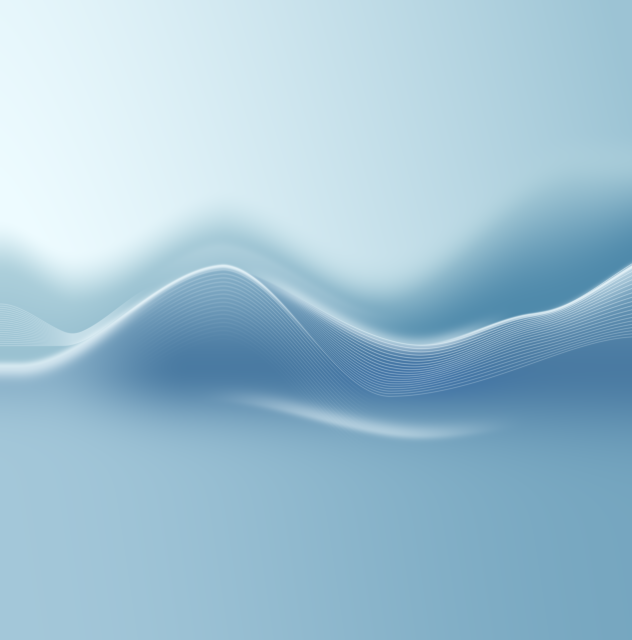
Reproduce this background procedurally as a Shadertoy shader.

```glsl
// Soft blue waves with glowing crests and fine strands over a pale gradient.

const vec3 SKY_LIGHT  = vec3(0.93, 0.985, 1.0);
const vec3 SKY_SHADE  = vec3(0.61, 0.765, 0.83);
const vec3 MIST_LIGHT = vec3(0.70, 0.83, 0.87);
const vec3 MIST_DEEP  = vec3(0.31, 0.54, 0.67);
const vec3 SEA_LEFT   = vec3(0.64, 0.78, 0.85);
const vec3 SEA_RIGHT  = vec3(0.46, 0.65, 0.75);
const vec3 SEA_DEEP   = vec3(0.29, 0.48, 0.635);
const vec3 INK        = vec3(0.20, 0.41, 0.66);
const vec3 GLOW       = vec3(0.91, 0.96, 0.98);

float gauss(float d, float width) {
    d /= width;
    return exp(-d * d);
}

// One inside the span from a to b, with eased ends.
float span(float x, float a, float b, float ease) {
    return smoothstep(a, a + ease, x) * (1.0 - smoothstep(b - ease, b, x));
}

// Glow with its own width on each side of a curve.
float ridge(float d, float above, float below) {
    return gauss(d, d > 0.0 ? above : below);
}

// Wave heights
float risingFlank(float x) {
    return 0.427 + 0.158 * smoothstep(0.03, 0.36, x);
}

float lowerCrest(float x) {
    return risingFlank(x) - 0.207 * smoothstep(0.35, 0.62, x)
         + 0.095 * smoothstep(0.63, 1.0, x);
}

float upperCrest(float x) {
    return risingFlank(x) - 0.125 * smoothstep(0.33, 0.66, x)
         + 0.05 * smoothstep(0.66, 0.86, x) + 0.11 * smoothstep(0.84, 1.1, x);
}

float mistCrest(float x) {
    return 0.63 - 0.05 * smoothstep(0.0, 0.12, x) + 0.097 * smoothstep(0.12, 0.36, x)
         - 0.10 * smoothstep(0.35, 0.59, x) + 0.19 * smoothstep(0.6, 0.92, x);
}

float lowStreak(float x) {
    return 0.378 - 0.057 * smoothstep(0.33, 0.67, x) + 0.03 * smoothstep(0.67, 0.95, x);
}

float leftStrand(float x, float t) {
    return 0.46 + (1.0 - t) * (0.015 + 0.05 * (1.0 - smoothstep(0.0, 0.13, x)))
         + 0.085 * smoothstep(0.10, 0.27, x);
}

// Broad colour fields
vec3 sky(vec2 p) {
    float shade = 0.95 * pow(p.x, 1.3) + 0.3 * (p.y - 0.7);
    return mix(SKY_LIGHT, SKY_SHADE, clamp(shade, 0.0, 1.0));
}

vec3 mist(vec2 p, float top, float bottom) {
    float depth = (top - p.y) / max(top - bottom, 0.04);
    float strength = mix(0.25, 1.0, smoothstep(0.3, 0.75, p.x));
    return mix(MIST_LIGHT, MIST_DEEP, smoothstep(-0.1, 0.95, depth) * strength);
}

vec3 sea(vec2 p) {
    vec3 base = mix(SEA_LEFT, SEA_RIGHT, smoothstep(0.0, 1.1, p.x + 0.15 * p.y));
    float shadow = ridge(p.y - 0.425, 0.12, mix(0.065, 0.10, p.x));
    shadow *= 0.3 + 0.7 * smoothstep(0.07, 0.3, p.x);
    vec3 color = mix(base, SEA_DEEP, shadow);
    return mix(color, INK, 0.5 * gauss(p.x - 0.66, 0.13) * gauss(p.y - 0.41, 0.035));
}

void mainImage(out vec4 fragColor, in vec2 fragCoord) {
    vec2 p = fragCoord / iResolution.xy;
    float pixel = 1.0 / iResolution.y;
    float thin = max(0.0011, 0.6 * pixel);
    float lower = lowerCrest(p.x), upper = upperCrest(p.x), misty = mistCrest(p.x);

    // Sky and the hazy wave behind
    vec3 color = sky(p);
    float haze = smoothstep(misty + 0.03, misty - 0.06, p.y);
    color = mix(color, mist(p, misty, upper), haze);
    float fold = mix(upper, misty, 0.3);
    color = mix(color, GLOW, 0.22 * span(p.x, 0.2, 0.66, 0.15) * ridge(p.y - fold, 0.012, 0.03));

    // Body of the front wave
    float body = smoothstep(0.002, -0.003, p.y - upper);
    color = mix(color, sea(p), body);

    // Broad crest light
    float trough = span(p.x, 0.36, 0.82, 0.12);
    color = mix(color, GLOW, 0.55 * trough * ridge(p.y - upper, 0.014, 0.012));
    float leftLight = 1.0 - smoothstep(0.12, 0.34, p.x);
    color = mix(color, GLOW, 0.75 * leftLight * ridge(p.y - lower, 0.008, 0.017));
    float rightLight = smoothstep(0.82, 1.0, p.x);
    color = mix(color, GLOW, 0.55 * rightLight * ridge(p.y - upper, 0.006, 0.035));

    // Fine strands: ribbon, hill contours and left mesh
    const int STRANDS = 20;
    float ribbon = 0.0, contours = 0.0, mesh = 0.0;
    for (int i = 0; i < STRANDS; i++) {
        float t = float(i) / float(STRANDS - 1);
        float sway = 0.004 * sin(14.0 * p.x + 5.0 * t) * smoothstep(0.45, 0.7, p.x);
        ribbon += gauss(p.y - mix(upper, lower, t) - sway, thin) * (1.0 - 0.5 * t);
        contours += gauss(p.y - lower + 0.12 * t, thin * 1.3) * (1.0 - t);
        mesh += gauss(p.y - leftStrand(p.x, t), thin);
    }
    float strands = 0.42 * ribbon * smoothstep(0.42, 0.6, p.x)
                  + 0.22 * contours * span(p.x, 0.2, 0.6, 0.12)
                  + 0.25 * mesh * (1.0 - smoothstep(0.12, 0.25, p.x)) * (1.0 - body);
    color = mix(color, GLOW, min(strands, 0.55));

    // Sharp crest lines
    float crest = span(p.x, 0.1, 0.52, 0.14) * ridge(p.y - lower, 0.0025, 0.005);
    crest += smoothstep(0.62, 0.78, p.x) * ridge(p.y - upper, 0.002, 0.004);
    color = mix(color, GLOW, 0.85 * min(crest, 1.0));

    // Low streak beneath the wave
    float streak = span(p.x, 0.3, 0.84, 0.24) * ridge(p.y - lowStreak(p.x), 0.016, 0.008);
    color = mix(color, GLOW, 0.5 * streak);

    fragColor = vec4(color, 1.0);
}
```
